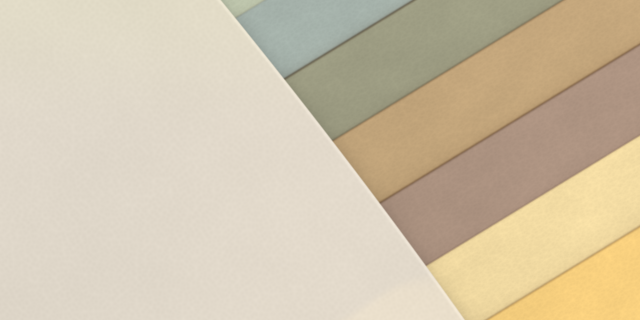
Give the GLSL for this texture, as a Shadertoy shader.

```glsl
// A pale sheet of paper lies across a slanted fan of coloured card strips.
// Evenly spaced parallel seams split the strips, a bowed line bounds the sheet,
// and cellular flecks with layered sines give the paper its grain.

#define STRIP_SLOPE 0.61
#define STRIP_STEP 0.2845
#define FIRST_SEAM 0.495
#define EDGE_FOOT 1.453
#define EDGE_LEAN 0.763
#define EDGE_BOW 0.052
#define SEAM_BLUR 0.0040
#define EDGE_BLUR 0.0030
#define CARD_GRAIN 0.050
#define SHEET_GRAIN 0.016

vec2 hash2(vec2 p) {
    vec3 q = fract(p.xyx * vec3(0.1031, 0.1030, 0.0973));
    q += dot(q, q.yzx + 33.33);
    return fract((q.xx + q.yz) * q.zy);
}

// Distance to the nearest scattered point, centred near zero
float cellular(vec2 p) {
    vec2 cell = floor(p), local = fract(p);
    float nearest = 2.0;
    for (int y = -1; y <= 1; y++) {
        for (int x = -1; x <= 1; x++) {
            vec2 o = vec2(x, y);
            vec2 away = o + hash2(cell + o + 50.0) - local;
            nearest = min(nearest, dot(away, away));
        }
    }
    return sqrt(nearest) - 0.48;
}

// Broad, soft mottling
float mottle(vec2 p) {
    float sum = 0.0, gain = 0.5;
    for (int i = 0; i < 4; i++) {
        sum += gain * sin(p.x + 1.7 * sin(p.y)) * sin(p.y + 1.3 * sin(p.x * 0.8));
        p = mat2(1.5, 1.1, -1.1, 1.5) * p + 2.1;
        gain *= 0.6;
    }
    return sum;
}

vec3 cardStrips(vec2 p, float pixel) {
    vec3 tint[7] = vec3[7](
        vec3(0.76, 0.79, 0.69), vec3(0.665, 0.715, 0.685),
        vec3(0.625, 0.622, 0.520), vec3(0.765, 0.650, 0.485),
        vec3(0.675, 0.575, 0.505), vec3(0.945, 0.855, 0.635),
        vec3(0.960, 0.805, 0.490));
    float seamDark[6] = float[6](0.10, 0.40, 0.24, 0.32, 0.14, 0.25);

    // Signed distance to the closest seam, positive below it
    float s = (FIRST_SEAM - p.y + STRIP_SLOPE * p.x) / STRIP_STEP;
    float seam = clamp(floor(s + 0.5), 0.0, 5.0);
    int i = int(seam);
    float d = (s - seam) * STRIP_STEP / length(vec2(1.0, STRIP_SLOPE));
    float blur = max(SEAM_BLUR, pixel);
    vec3 col = mix(tint[i], tint[i + 1], smoothstep(-blur, blur, d));

    // Grain, drawn out along the strips
    vec2 along = normalize(vec2(1.0, STRIP_SLOPE));
    vec2 q = vec2(dot(p, along), dot(p, vec2(-along.y, along.x)));
    float grain = 0.6 * cellular(q * vec2(55.0, 85.0))
                + 0.4 * cellular(q * vec2(110.0, 140.0));
    col *= 1.0 + CARD_GRAIN * (grain + 0.45 * mottle(q * vec2(11.0, 17.0)));

    // Dark seam line and the soft shade above it
    float line = exp(-pow(d / (blur * 1.1), 2.0));
    float shade = exp(-abs(d) / 0.018) * smoothstep(blur, -blur, d);
    col *= 1.0 - seamDark[i] * (0.75 * line + 0.28 * shade) * vec3(0.85, 1.0, 1.12);

    // Slight lift of light toward the far right
    return col * (0.985 + 0.03 * smoothstep(0.9, 2.0, p.x));
}

vec3 paperSheet(vec2 p) {
    vec3 col = mix(vec3(0.878, 0.846, 0.792), vec3(0.882, 0.858, 0.778),
                   smoothstep(0.55, 1.05, p.y));
    col += vec3(0.012, 0.008, 0.004) * smoothstep(0.2, 1.1, p.x);
    col -= 0.012 * smoothstep(0.55, 0.0, p.y) * smoothstep(0.7, 0.0, p.x);

    // Warm patch of light in the lower corner
    float patchLine = p.y - 0.54 * (p.x - 1.06);
    float warm = smoothstep(0.022, -0.022, patchLine + 0.008 * sin(p.x * 19.0))
               * smoothstep(0.17, 0.08, p.y);
    col = mix(col, vec3(0.925, 0.880, 0.800), warm * 0.85);

    // Fine weave and gentle clouding
    float weave = sin(p.x * 260.0 + 2.0 * sin(p.y * 37.0))
                * sin(p.y * 240.0 + 2.0 * sin(p.x * 31.0));
    float grain = cellular(p * 75.0) + 0.18 * weave + 0.5 * mottle(p * 7.0);
    return col + SHEET_GRAIN * grain;
}

void mainImage(out vec4 fragColor, in vec2 fragCoord) {
    vec2 p = fragCoord / iResolution.y;
    p.x *= 2.0 * iResolution.y / iResolution.x;
    float pixel = 1.0 / iResolution.y;

    // Signed distance to the sheet edge, positive over the strips
    float edgeX = EDGE_FOOT - EDGE_LEAN * p.y + EDGE_BOW * p.y * (1.0 - p.y);
    float d = (p.x - edgeX) / length(vec2(1.0, EDGE_LEAN));
    float blur = max(EDGE_BLUR, pixel);

    vec3 cards = cardStrips(p, pixel);
    cards *= 1.0 - 0.10 * exp(-max(d, 0.0) / 0.022);
    vec3 sheet = paperSheet(p);
    sheet += 0.045 * exp(-pow((d + 0.005) / 0.005, 2.0));

    vec3 col = mix(sheet, cards, smoothstep(-blur, blur, d));
    fragColor = vec4(clamp(col, 0.0, 1.0), 1.0);
}
```
